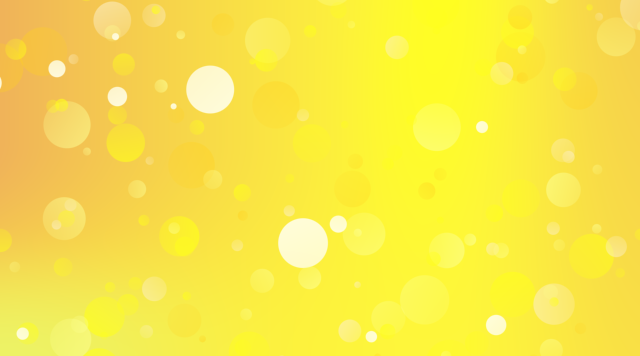
Write a WebGL 1 fragment shader that draws this background.

```glsl
precision highp float;

uniform vec2 u_resolution;

float hash(vec2 p) {
  return fract(sin(dot(p, vec2(127.1, 311.7))) * 43758.5453);
}

// Warm gold sides, a bright yellow ridge and a lime lower left corner
vec3 backdrop(vec2 uv) {
  float left = pow(max(0.66 - uv.x, 0.0) / 0.66, 1.3);
  left *= mix(0.3, 1.0, smoothstep(0.0, 0.6, uv.y));
  float right = 0.6 * smoothstep(0.7, 1.02, uv.x) * mix(0.55, 1.0, uv.y);
  vec3 color = mix(vec3(0.995, 0.965, 0.23), vec3(0.94, 0.70, 0.35), left + right);

  float ridge = (uv.x - 0.63 - 0.06 * uv.y) / 0.11;
  color = mix(color, vec3(1.0, 1.0, 0.12), 0.75 * exp(-ridge * ridge) * smoothstep(0.0, 0.9, uv.y));

  float lime = (1.0 - smoothstep(0.0, 0.5, uv.x)) * (1.0 - smoothstep(0.0, 0.38, uv.y));
  return mix(color, vec3(0.92, 0.96, 0.42), 0.85 * lime);
}

// Disc colour with opacity in alpha
vec4 discTint(float pick) {
  if (pick < 0.10) return vec4(1.0, 0.995, 0.90, 0.92);
  if (pick < 0.42) return vec4(1.0, 1.0, 0.10, 0.60);
  if (pick < 0.72) return vec4(0.99, 1.0, 0.58, 0.55);
  if (pick < 0.87) return vec4(0.99, 0.94, 0.78, 0.55);
  return vec4(1.0, 0.82, 0.12, 0.40);
}

// One layer of jittered discs, one per grid cell
vec3 addDiscs(vec3 color, vec2 p, float cellSize, float minRadius, float maxRadius, float density, float seed) {
  vec2 baseCell = floor(p / cellSize);
  float edge = 0.8 / u_resolution.y;
  for (int j = -1; j <= 1; j++) {
    for (int i = -1; i <= 1; i++) {
      vec2 cell = baseCell + vec2(float(i), float(j));
      vec2 key = cell + seed;
      vec2 jitter = vec2(hash(key + 3.1), hash(key + 7.7));
      vec2 offset = p - (cell + jitter) * cellSize;
      float radius = mix(minRadius, maxRadius, hash(key + 13.3));

      // Opacity fades across each disc in its own direction
      float angle = 6.2832 * hash(key + 19.9);
      float along = dot(offset, vec2(cos(angle), sin(angle))) / radius;
      float pick = hash(key + 23.7);
      vec4 tint = discTint(pick);
      float fade = pick < 0.10 ? 0.95 + 0.05 * along : 0.75 + 0.25 * along;
      float strength = pick < 0.10 ? 1.0 : mix(0.55, 1.15, hash(key + 31.3));

      float disc = 1.0 - smoothstep(radius - edge, radius + edge, length(offset));
      disc *= step(hash(key + 41.9), density);
      color = mix(color, tint.rgb, clamp(disc * tint.a * fade * strength, 0.0, 1.0));
    }
  }
  return color;
}

void main() {
  vec2 uv = gl_FragCoord.xy / u_resolution;
  vec2 p = gl_FragCoord.xy / u_resolution.y;

  vec3 color = backdrop(uv);
  color = addDiscs(color, p, 0.22, 0.045, 0.070, 0.85, 11.0);
  color = addDiscs(color, p, 0.17, 0.020, 0.036, 0.85, 57.0);
  color = addDiscs(color, p, 0.16, 0.008, 0.019, 0.80, 93.0);
  gl_FragColor = vec4(color, 1.0);
}
```
